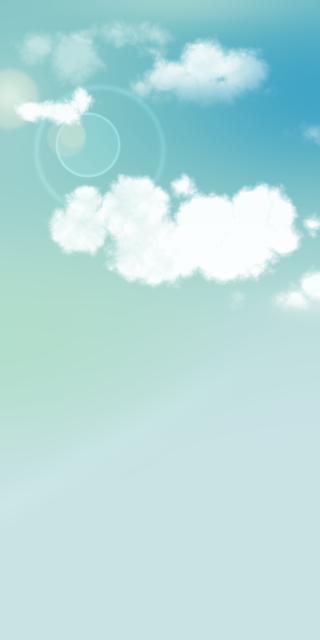
Write a WebGL 1 fragment shader that draws this background.

```glsl
precision highp float;
// Pale teal sky with billowing white clouds, a soft sun and lens flare rings.

uniform vec2 u_resolution;

#define TEAL vec3(0.48, 0.76, 0.77)
#define MIST vec3(0.71, 0.86, 0.84)
#define PALE vec3(0.79, 0.89, 0.90)
#define BLUE vec3(0.22, 0.63, 0.78)
#define GREEN vec3(0.69, 0.87, 0.79)
#define CREAM vec3(0.87, 0.90, 0.83)
#define CLOUD_SHADE vec3(0.82, 0.92, 0.91)
#define CLOUD_LIGHT vec3(0.99, 1.0, 1.0)
#define BILLOW_SCALE 13.0
#define BILLOW_DEPTH 0.055

vec2 hash2(vec2 p) {
  return fract(sin(vec2(dot(p, vec2(127.1, 311.7)), dot(p, vec2(269.5, 183.3)))) * 4375.85);
}

// Distance to the nearest scattered cell centre
float cellular(vec2 p) {
  vec2 cell = floor(p), f = fract(p);
  float nearest = 2.0;
  for (int y = -1; y <= 1; y++) {
    for (int x = -1; x <= 1; x++) {
      vec2 o = vec2(float(x), float(y));
      vec2 d = o + hash2(cell + o) - f;
      nearest = min(nearest, dot(d, d));
    }
  }
  return sqrt(nearest);
}

// Layered cells: rounded puffs carrying smaller puffs
float billow(vec2 p) {
  float sum = 0.0, amp = 0.5;
  p += 0.008 * sin(p.yx * 37.0 + 2.0 * sin(p * 23.0));
  p *= BILLOW_SCALE;
  for (int i = 0; i < 5; i++) {
    sum += amp * (0.5 - cellular(p));
    p = mat2(0.8, 0.6, -0.6, 0.8) * p * 2.03 + 7.3;
    amp *= 0.56;
  }
  return sum;
}

float glow(vec2 p, vec2 centre, vec2 radii) {
  vec2 q = (p - centre) / radii;
  return exp(-dot(q, q));
}

// Inside depth of an ellipse, positive within
float lobe(vec2 p, float x, float y, float rx, float ry) {
  return (1.0 - length((p - vec2(x, y)) / vec2(rx, ry))) * min(rx, ry);
}

float disc(vec2 p, vec2 centre, float radius, float soft) {
  return 1.0 - smoothstep(radius - soft, radius + soft, length(p - centre));
}

float ring(vec2 p, vec2 centre, float radius, float width) {
  float d = (length(p - centre) - radius) / width;
  return exp(-d * d);
}

vec3 sky(vec2 p) {
  vec3 c = mix(TEAL, MIST, smoothstep(0.35, 1.05, p.y));
  c = mix(c, PALE, smoothstep(0.9, 1.42, p.y));
  c = mix(c, BLUE, 0.85 * glow(p, vec2(1.0, 0.28), vec2(0.42, 0.26)));
  c = mix(c, PALE, 0.45 * smoothstep(0.35, 1.0, p.x) * smoothstep(0.8, 1.1, p.y));
  c = mix(c, GREEN, 0.8 * glow(p, vec2(0.0, 1.05), vec2(0.5, 0.36)));
  c = mix(c, MIST, 0.55 * glow(p, vec2(0.0, 0.36), vec2(0.3, 0.32)));
  c = mix(c, MIST, 0.6 * glow(p, vec2(0.55, 0.0), vec2(0.36, 0.08)));
  // Faint diagonal light streak
  float streak = (p.y - 1.59 + 0.58 * p.x) / 0.06;
  return c + 0.013 * exp(-streak * streak) * (1.0 - smoothstep(0.5, 0.9, p.x));
}

vec3 addCloud(vec3 c, float depth, float puff, float soft, float opacity, float light) {
  float cover = smoothstep(-0.006, soft, depth + BILLOW_DEPTH * puff);
  float lit = clamp(light + 1.1 * puff, 0.0, 1.0);
  return mix(c, mix(CLOUD_SHADE, CLOUD_LIGHT, lit), cover * opacity);
}

void main() {
  // x runs 0..1 rightwards, y runs 0..2 downwards from the top
  vec2 p = gl_FragCoord.xy / u_resolution;
  p = vec2(p.x, 2.0 - 2.0 * p.y);
  vec3 c = sky(p);
  float puff = billow(p);

  // Distant veils along the top
  float d = max(lobe(p, 0.12, 0.15, 0.07, 0.06), lobe(p, 0.23, 0.18, 0.10, 0.085));
  c = addCloud(c, d, puff, 0.05, 0.5, 0.5);
  d = max(lobe(p, 0.36, 0.10, 0.12, 0.04), lobe(p, 0.49, 0.11, 0.07, 0.035));
  d = max(d, lobe(p, 0.475, 0.16, 0.055, 0.02));
  c = addCloud(c, d, puff, 0.045, 0.55, 0.5);
  c = addCloud(c, lobe(p, 0.99, 0.42, 0.08, 0.03), puff, 0.05, 0.4, 0.4);

  // Upper cloud melting into the blue below
  d = max(lobe(p, 0.64, 0.20, 0.085, 0.08), lobe(p, 0.53, 0.245, 0.10, 0.065));
  d = max(d, max(lobe(p, 0.76, 0.225, 0.09, 0.075), lobe(p, 0.44, 0.28, 0.06, 0.035)));
  d = max(d, lobe(p, 0.63, 0.28, 0.20, 0.055));
  float melt = (1.0 - 0.8 * smoothstep(0.21, 0.34, p.y)) * (1.0 - 0.6 * smoothstep(0.7, 0.86, p.x));
  c = addCloud(c, d, puff, 0.04, 0.9 * melt, 0.65);

  // Sun and lens flare
  c = mix(c, CREAM, 0.45 * disc(p, vec2(0.03, 0.31), 0.092, 0.012));
  c = mix(c, vec3(0.92, 0.97, 0.93), 0.65 * glow(p, vec2(0.03, 0.30), vec2(0.06)));
  c += 0.035 * disc(p, vec2(0.275, 0.453), 0.098, 0.004);
  c += 0.09 * ring(p, vec2(0.275, 0.453), 0.098, 0.004);
  c += 0.05 * ring(p, vec2(0.312, 0.47), 0.198, 0.009);
  c = mix(c, CREAM, 0.28 * disc(p, vec2(0.208, 0.43), 0.06, 0.006));
  c = mix(c, CREAM, 0.3 * disc(p, vec2(0.228, 0.422), 0.04, 0.006));

  // Small bright cloud beside the sun
  d = max(lobe(p, 0.10, 0.342, 0.055, 0.034), lobe(p, 0.18, 0.347, 0.08, 0.04));
  d = max(d, lobe(p, 0.25, 0.325, 0.045, 0.036));
  c = addCloud(c, d, puff, 0.022, 0.95, 0.9);

  // Main cloud: shaded left mass, bright right mass, loose wisps
  d = max(lobe(p, 0.27, 0.63, 0.055, 0.05), lobe(p, 0.25, 0.715, 0.10, 0.08));
  d = max(d, max(lobe(p, 0.42, 0.655, 0.11, 0.105), lobe(p, 0.49, 0.78, 0.16, 0.112)));
  d = max(d, max(lobe(p, 0.65, 0.72, 0.12, 0.115), lobe(p, 0.815, 0.685, 0.11, 0.108)));
  d = max(d, max(lobe(p, 0.71, 0.80, 0.16, 0.08), lobe(p, 0.885, 0.74, 0.06, 0.06)));
  d = max(d, max(lobe(p, 0.573, 0.58, 0.036, 0.04), lobe(p, 0.972, 0.70, 0.026, 0.026)));
  c = addCloud(c, d, puff, 0.026, 0.97, 0.62 + 0.5 * smoothstep(0.4, 0.65, p.x));
  c = addCloud(c, lobe(p, 0.74, 0.935, 0.035, 0.025), puff, 0.05, 0.5, 0.7);

  // Cloud at the right edge with a misty base
  d = max(lobe(p, 0.99, 0.90, 0.075, 0.055), lobe(p, 0.93, 0.935, 0.065, 0.035));
  c = addCloud(c, d, puff, 0.035, 0.95 - 0.5 * smoothstep(0.92, 0.98, p.y), 0.9);
  c = mix(c, CLOUD_LIGHT, 0.35 * glow(p, vec2(0.98, 0.95), vec2(0.12, 0.04)));

  gl_FragColor = vec4(clamp(c, 0.0, 1.0), 1.0);
}
```
